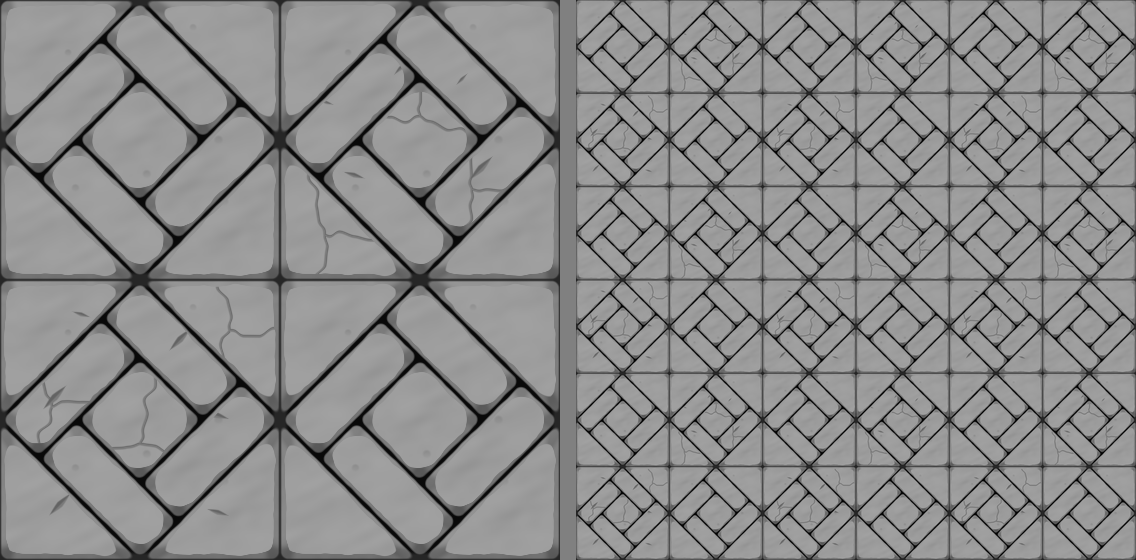
Left: one tile. Right: repeated 3 by 3.
This texture is drawn by a WebGL 2 fragment shader. Its source:

```glsl
#version 300 es
precision highp float;
uniform vec2 u_resolution;
out vec4 fragColor;

const float REPEATS = 2.0;              // cells across and down
const float DIAMOND = 0.35355;          // half side of the turned square
const float CORE = 0.159;               // half side of the central stone
const float JOINT = 0.0052;             // half width of diagonal joints
const float CELL_JOINT = 0.0021;        // half width of joints between cells
const vec2 ROUNDING = vec2(0.027, 0.085); // corner radius: outline, bevel
const float BEVEL = 0.0125;
const float STONE_GREY = 0.606;
const float BEVEL_GREY = 0.505;
const float CRACK_GREY = 0.48;
const float CRACK_WIDTH = 0.0048;
const float JOINT_DARK = 0.035;
const float CELL_JOINT_GREY = 0.15;
const int PITS = 6;
const int GOUGES = 7;
const float TAU = 6.28319;

struct Stone { vec2 dist; vec2 center; };  // dist: outline, bevel

float hash(vec2 p) {
  vec3 q = fract(vec3(p.xyx) * 0.1031);
  q += dot(q, q.yzx + 33.33);
  return fract((q.x + q.y) * q.z);
}

// Value noise that wraps after a whole number of lattice steps
float noise(vec2 p, float period) {
  vec2 i = floor(p), f = fract(p);
  f = f * f * (3.0 - 2.0 * f);
  vec2 a = mod(i, period), b = mod(i + 1.0, period);
  return mix(mix(hash(a), hash(vec2(b.x, a.y)), f.x),
             mix(hash(vec2(a.x, b.y)), hash(b), f.x), f.y);
}

vec2 polar(float angle) { return vec2(cos(angle), sin(angle)); }

// Intersection with rounded corners, for both radii at once
vec2 roundMax(vec2 a, vec2 b) {
  vec2 u = max(ROUNDING + a, 0.0), v = max(ROUNDING + b, 0.0);
  return min(-ROUNDING, max(a, b)) + sqrt(u * u + v * v);
}

vec2 box(vec2 p, vec2 halfSize) {
  vec2 d = abs(p) - halfSize + JOINT;
  return roundMax(d.xx, d.yy);
}

void keepNearest(inout Stone s, vec2 dist, vec2 center) {
  if (dist.x < s.dist.x) s = Stone(dist, center);
}

Stone nearestStone(vec2 p) {
  // Corner triangles
  vec2 a = abs(p), e = a - 0.5 + CELL_JOINT;
  vec2 slope = vec2((0.5 - a.x - a.y) * 0.70711 + JOINT);
  Stone s = Stone(roundMax(roundMax(e.xx, e.yy), slope), sign(p) * 0.33);
  // Central stone and the pinwheel of bricks
  vec2 q = vec2(p.x + p.y, p.y - p.x) * 0.70711;
  keepNearest(s, box(q, vec2(CORE)), vec2(0.0));
  vec2 mid = vec2(DIAMOND + CORE, DIAMOND - CORE) * 0.5, c = mid;
  for (int i = 0; i < 4; i++) {
    keepNearest(s, box(q - mid, mid.yx), vec2(c.x - c.y, c.x + c.y) * 0.70711);
    q = vec2(-q.y, q.x);
    c = vec2(c.y, -c.x);
  }
  return s;
}

// Three wandering arms from one hub; signed offset from the nearest
float crackOffset(vec2 p, float turn, float seed) {
  float nearest = 1.0;
  for (int i = 0; i < 3; i++) {
    float k = float(i);
    vec2 dir = polar(turn - 1.75 * k + 0.3 * (hash(vec2(seed, k)) - 0.5));
    float t = dot(p, dir), side = dot(p, vec2(-dir.y, dir.x));
    float bend = noise(vec2(t * 19.0 + 40.0, seed + k * 7.0), 97.0) - 0.5;
    side += bend * 0.042 * smoothstep(0.0, 0.04, t);
    float d = length(vec2(min(t, 0.0), side));
    if (d < abs(nearest)) nearest = d * sign(side * (dir.x - dir.y));
  }
  return nearest;
}

void main() {
  vec2 grid = gl_FragCoord.xy / u_resolution * REPEATS;
  vec2 cell = mod(floor(grid), REPEATS), uv = fract(grid), p = uv - 0.5;
  float px = REPEATS / u_resolution.x;
  Stone s = nearestStone(p);
  vec2 delta = vec2(0.002, 0.0);
  vec2 normal = vec2(nearestStone(p + delta.xy).dist.y, nearestStone(p + delta.yx).dist.y);
  normal = clamp((normal - s.dist.y) / delta.x, -1.0, 1.0);

  // Flat face with soft slanted streaks
  vec2 slant = vec2(uv.x + uv.y, 4.0 * uv.y - 2.0 * uv.x);
  float mottle = 0.45 * noise(slant * 3.0, 3.0) + 0.35 * noise(slant * 7.0, 7.0)
               + 0.2 * noise(uv * 23.0, 23.0);
  float grey = STONE_GREY + 0.065 * (mottle - 0.5);

  // Shallow round pits, shared by every cell
  for (int i = 0; i < PITS; i++) {
    float k = float(i);
    float angle = 1.13 * k + 0.45 * max(0.0, sin((k - 2.0) * 1.05));
    float reach = k == 4.0 ? 0.125 : 0.38 + 0.1 * sin(k * 2.2 - 1.5);
    vec2 d = (p - reach * polar(angle)) / (0.012 + 0.007 * hash(vec2(k, 3.0)));
    grey -= (0.04 + 0.035 * d.y) * (1.0 - smoothstep(0.5, 1.15, length(d)));
  }

  // Wear appears only on the cells of one diagonal
  if (cell.x == cell.y) {
    float side = 1.0 - 2.0 * mod(cell.x, 2.0);
    vec2 c = s.center * side;
    bool core = length(c) < 0.01, brick = abs(c.y - c.x - 0.36) < 0.1;
    if (core || brick || c.x + c.y > 0.5) {
      float seed = floor(20.0 + 30.0 * s.center.x + 11.0 * cell.x);
      vec2 shift = core ? vec2(0.0, -0.085 * side) : vec2(brick ? -0.065 : -0.01);
      float d = crackOffset(p - s.center - shift, core ? 3.2 : 1.66, seed);
      float groove = 1.0 - smoothstep(CRACK_WIDTH - px, CRACK_WIDTH + px, abs(d));
      float shade = CRACK_GREY - 0.12 * smoothstep(0.0, CRACK_WIDTH, d);
      grey = mix(grey, shade, groove);
    }
    // Almond-shaped gouges scattered around a ring
    for (int i = 0; i < GOUGES; i++) {
      vec2 id = vec2(float(i), 13.0 + cell.x * 17.0);
      float angle = (float(i) + 0.6 * hash(id)) * TAU / float(GOUGES);
      vec2 d = p - polar(angle) * (0.22 + 0.24 * hash(id + 4.0));
      vec2 dir = polar(hash(id + 8.0) < 0.65 ? 0.8 : -0.3);
      float size = mix(0.02, 0.055, hash(id + 2.0));
      vec2 l = vec2(dot(d, dir), dot(d, vec2(-dir.y, dir.x)));
      float inside = 0.22 * (size - abs(l.x)) * (1.0 + 0.4 * abs(l.x) / size) - abs(l.y);
      float shade = mix(0.48, 0.39, smoothstep(-px, px, l.y + 0.03 * size));
      grey = mix(grey, shade, smoothstep(-px, px, inside));
    }
  }

  // Chipped bevel, lit from above and darker at the corners
  float cellEdge = 1.0 - smoothstep(0.015, 0.035, 0.5 - max(abs(p.x), abs(p.y)));
  float chips = noise(uv * 13.0, 13.0) * 0.65 + noise(uv * 37.0, 37.0) * 0.35;
  float width = BEVEL * (0.25 + 1.3 * chips) * (0.95 + 0.5 * cellEdge);
  float corner = smoothstep(0.002, 0.018, s.dist.y - s.dist.x);
  float bevelGrey = BEVEL_GREY + 0.07 * normal.y - 0.015 * normal.x - 0.09 * corner;
  bevelGrey += 0.06 * (chips - 0.5);
  float facet = smoothstep(-width - 0.003, -width + 0.001, s.dist.y);
  grey = mix(grey, bevelGrey, facet);

  // Joints with a soft contact shadow
  float outline = s.dist.x + 0.003 * (noise(uv * 31.0, 31.0) - 0.5) * (1.0 - cellEdge);
  grey *= mix(0.6, 1.0, smoothstep(0.0, 0.006, -outline));
  float joint = mix(JOINT_DARK, CELL_JOINT_GREY, cellEdge);
  grey = mix(grey, joint, smoothstep(-px * 0.7, px * 0.7, outline));
  fragColor = vec4(vec3(grey), 1.0);
}
```
